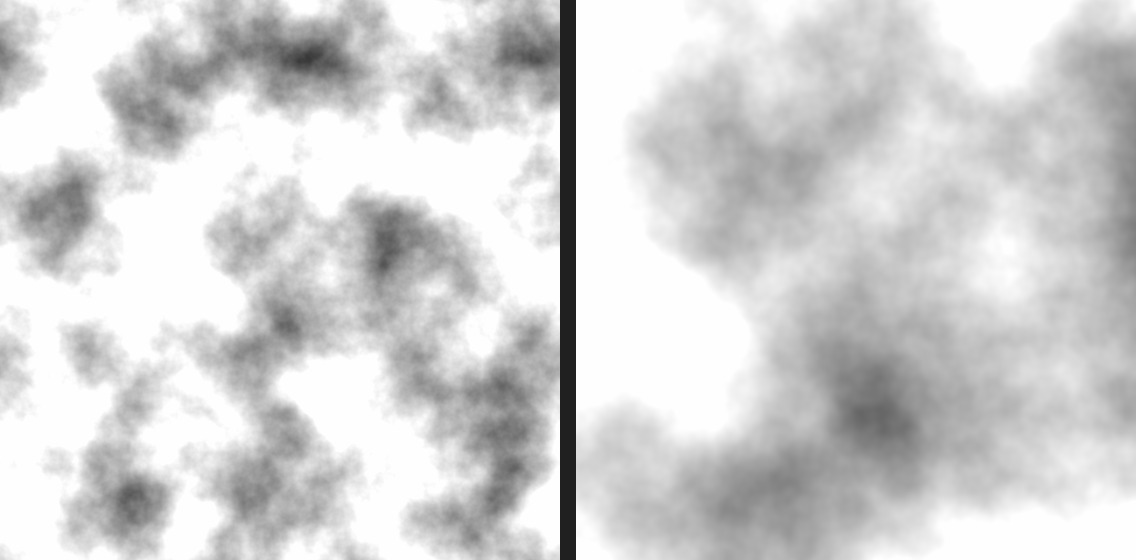
Left, the full canvas; right, a detail of the centre.
This texture is drawn by a three.js fragment shader. Its source:

```glsl
// Soft grey clouds on white: fractal gradient noise, wrapped so that it tiles.
// Each octave doubles a whole number of cells per side; the sum is scaled
// around a light mean tone and clipped to white where the clouds thin out.

#define BASE_CELLS 5.0    // noise cells per side in the coarsest octave
#define OCTAVES 6         // layers of detail
#define GAIN 0.5          // amplitude ratio between octaves
#define MEAN_TONE 0.88    // tone where the noise is zero
#define CONTRAST 0.80     // tone change per unit of noise
#define DARKEST 0.22      // lower limit of the tone
#define WHITE 0.996       // upper limit of the tone
#define SEED 17.0         // picks another sky

varying vec2 vUv;

// Sine-free hash: two values in 0..1 from a cell index.
vec2 hash2(vec2 p) {
  vec3 q = fract(vec3(p.xyx) * vec3(0.1031, 0.1030, 0.0973));
  q += dot(q, q.yzx + 33.33);
  return fract((q.xx + q.yz) * q.zy);
}

// Unit gradient of a lattice corner, wrapped to the period.
vec2 cornerGradient(vec2 cell, float period, float seed) {
  vec2 wrapped = cell - period * floor((cell + 0.5) / period);
  return normalize(hash2(wrapped + seed) - 0.5 + 1e-4);
}

// Periodic gradient noise with quintic blending.
float gradientNoise(vec2 p, float period, float seed) {
  vec2 cell = floor(p);
  vec2 f = p - cell;
  vec2 blend = f * f * f * (f * (f * 6.0 - 15.0) + 10.0);
  vec2 right = vec2(1.0, 0.0);
  vec2 up = vec2(0.0, 1.0);
  float a = dot(cornerGradient(cell, period, seed), f);
  float b = dot(cornerGradient(cell + right, period, seed), f - right);
  float c = dot(cornerGradient(cell + up, period, seed), f - up);
  float d = dot(cornerGradient(cell + 1.0, period, seed), f - 1.0);
  return mix(mix(a, b, blend.x), mix(c, d, blend.x), blend.y);
}

// Sum of octaves, each shifted so that the lattices do not line up.
float cloudNoise(vec2 uv) {
  float sum = 0.0;
  float amplitude = 1.0;
  float period = BASE_CELLS;
  for (int i = 0; i < OCTAVES; i++) {
    float layer = float(i);
    vec2 shift = layer * vec2(0.37, 0.61);
    sum += amplitude * gradientNoise(uv * period + shift, period, SEED + 31.0 * layer);
    amplitude *= GAIN;
    period *= 2.0;
  }
  return sum;
}

void main() {
  float tone = MEAN_TONE + CONTRAST * cloudNoise(vUv);
  gl_FragColor = vec4(vec3(clamp(tone, DARKEST, WHITE)), 1.0);
}
```
